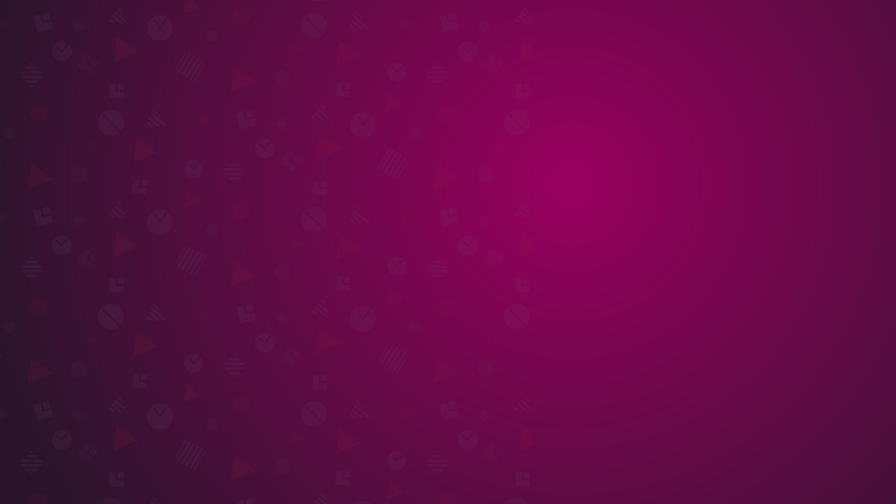
Write a Shadertoy shader that draws this background.

```glsl
// Magenta radial glow on dark plum, with a faint brick-repeated motif of discs, triangles and squares on the left.

// The canvas is 432 units high; y runs downward inside the motif.
float fill(float d) {
    return clamp(0.5 - d * iResolution.y / 432.0, 0.0, 1.0);
}

// Offset to the nearest copy of a shape: each column drops by half a period.
vec2 nearest(vec2 p, vec2 center) {
    p -= center;
    p -= round(p.x / 174.0) * vec2(174.0, 83.25);
    p.y -= 166.5 * round(p.y / 166.5);
    return p;
}

vec2 turn(vec2 p, float angle) {
    float c = cos(angle), s = sin(angle);
    return vec2(c * p.x + s * p.y, c * p.y - s * p.x);
}

float segment(vec2 p, vec2 a, vec2 b) {
    vec2 ab = b - a;
    return length(p - a - ab * clamp(dot(p - a, ab) / dot(ab, ab), 0.0, 1.0));
}

float stripes(float x) {
    return fill(abs(fract(x / 4.0) - 0.5) * 4.0 - 1.2);
}

float disc(vec2 p, float radius) {
    return fill(length(p) - radius);
}

// Disc with two clock-like hands cut out of it.
float dial(vec2 p, float radius, vec2 handA, vec2 handB) {
    float hands = min(segment(p, vec2(0), handA * radius), segment(p, vec2(0), handB * radius));
    return disc(p, radius) * (1.0 - fill(hands - 0.9));
}

// Equilateral triangle with its tip along the given angle.
float triangle(vec2 p, float radius, float angle) {
    p = turn(p, angle);
    return fill(max(-p.x, 0.5 * p.x + 0.866 * abs(p.y)) - 0.5 * radius);
}

float square(vec2 p, float halfSide, float angle) {
    p = abs(turn(p, angle));
    return fill(max(p.x, p.y) - halfSide);
}

// Square with an L-shaped cut.
float notched(vec2 p, float halfSide, float angle) {
    vec2 q = turn(p, angle);
    float cut = min(segment(q, vec2(0, -halfSide), vec2(0)), segment(q, vec2(0), vec2(halfSide, 0)));
    return square(p, halfSide, angle) * (1.0 - fill(cut - 0.9));
}

float paleShapes(vec2 p) {
    // Dials
    float m = dial(nearest(p, vec2(137, 24)), 11.0, vec2(-0.4, -0.6), vec2(0.5, -0.7));
    m += dial(nearest(p, vec2(95, 105)), 11.0, vec2(-0.6, -0.6), vec2(0.7, 0.7));
    m += dial(nearest(p, vec2(53, 44)), 8.5, vec2(-0.5, -0.4), vec2(0.5, -0.6));
    m += dial(nearest(p, vec2(166, 145)), 8.0, vec2(-0.4, -0.5), vec2(0.6, -0.6));
    // Striped diamonds and triangles
    vec2 q = nearest(p, vec2(163, 57));
    m += square(q, 10.0, 0.5) * stripes(turn(q, 0.55).x);
    q = nearest(p, vec2(27, 64));
    m += square(q, 7.5, 0.8) * stripes(q.y);
    q = nearest(p, vec2(133, 103));
    m += triangle(q, 11.0, -1.7) * stripes(turn(q, 0.7).y);
    q = nearest(p, vec2(101, 15));
    m += triangle(q, 10.0, -1.4) * stripes(turn(q, 0.7).y);
    // Notched squares
    m += notched(nearest(p, vec2(37, 19)), 7.0, -0.25);
    m += notched(nearest(p, vec2(100, 78)), 6.0, 0.0);
    m += notched(nearest(p, vec2(120, 160)), 6.0, 0.1);
    m += 0.6 * notched(nearest(p, vec2(75, 55)), 6.5, 0.6);
    // Small plain pieces
    m += 0.6 * disc(nearest(p, vec2(68, 150)), 7.0);
    m += 0.6 * disc(nearest(p, vec2(8, 114)), 5.0);
    m += 0.6 * square(nearest(p, vec2(67, 23)), 4.0, 0.8);
    return min(m, 1.0);
}

float redShapes(vec2 p) {
    float m = triangle(nearest(p, vec2(105, 43)), 13.0, 0.1);
    m += triangle(nearest(p, vec2(122, 129)), 13.0, 0.1);
    m += triangle(nearest(p, vec2(32, 152)), 13.0, 0.15);
    m += triangle(nearest(p, vec2(163, 5)), 9.0, 0.2);
    m += 0.6 * triangle(nearest(p, vec2(79, 125)), 6.0, 2.3);
    m += 0.6 * disc(nearest(p, vec2(33, 97)), 7.5);
    m += 0.6 * disc(nearest(p, vec2(1, 21)), 4.0);
    return min(m, 1.0);
}

void mainImage(out vec4 fragColor, in vec2 fragCoord) {
    vec2 uv = fragCoord / iResolution.xy;
    float aspect = iResolution.x / iResolution.y;

    // Radial glow, right of the middle and above it
    float reach = length((uv - vec2(0.638, 0.635)) * vec2(aspect, 1.0)) / 1.17;
    vec3 color = mix(vec3(0.60, 0.0, 0.37), vec3(0.17, 0.08, 0.17), min(reach, 1.0));

    // Faint motif, ending at a straight edge
    vec2 p = vec2(uv.x * 768.0, (1.0 - uv.y) * 432.0);
    float panel = fill(p.x - 456.0);
    color = mix(color, vec3(0.45, 0.30, 0.45), 0.12 * panel * paleShapes(p));
    color = mix(color, vec3(0.60, 0.10, 0.25), 0.14 * panel * redShapes(p));

    fragColor = vec4(color, 1.0);
}
```
